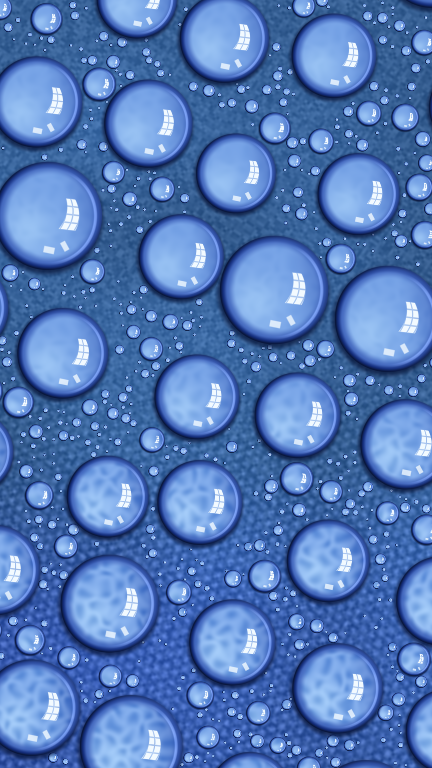
Reproduce this texture procedurally as a Shadertoy shader.

```glsl
// Water drops of many sizes with window reflections on a blue woven surface.

const vec3 NIGHT = vec3(0.03, 0.08, 0.22);
const vec3 NAVY = vec3(0.08, 0.18, 0.49);
const vec3 SLATE = vec3(0.22, 0.39, 0.605);
const vec3 COBALT = vec3(0.23, 0.37, 0.72);
const vec3 DEEP_BODY = vec3(0.33, 0.49, 0.80);
const vec3 PALE_BODY = vec3(0.46, 0.635, 0.90);
const vec3 GLINT = vec3(0.95, 0.98, 1.0);

// Drop layers, large to tiny: cell size, least radius, greatest radius, share kept
const int LAYERS = 4;
const vec4 LAYER[LAYERS] = vec4[LAYERS](
    vec4(0.274, 0.092, 0.130, 1.00),
    vec4(0.108, 0.026, 0.044, 0.85),
    vec4(0.048, 0.010, 0.021, 0.85),
    vec4(0.024, 0.003, 0.009, 0.60));

float hash(vec2 p) {
    return fract(sin(dot(p, vec2(127.1, 311.7))) * 43758.5453);
}

float noise(vec2 p) {
    vec2 i = floor(p), f = fract(p);
    f = f * f * (3.0 - 2.0 * f);
    return mix(mix(hash(i), hash(i + vec2(1, 0)), f.x),
               mix(hash(i + vec2(0, 1)), hash(i + vec2(1, 1)), f.x), f.y);
}

mat2 rotation(float a) {
    return mat2(cos(a), sin(a), -sin(a), cos(a));
}

// Drop of one staggered cell: centre, radius and presence; it stays inside its cell
vec4 dropInCell(vec2 id, vec4 layer) {
    vec2 key = id + layer.x * 371.0;
    float size = hash(key + 5.3);
    float radius = mix(layer.y, layer.z, size * size);
    vec2 jitter = vec2(hash(key + 1.7), hash(key + 9.1)) - 0.5;
    vec2 centre = (id + 0.5 + jitter * (1.0 - 2.0 * radius / layer.x)) * layer.x;
    centre.x += 0.5 * layer.x * mod(id.y, 2.0);
    return vec4(centre, radius, step(hash(key + 3.9), layer.w));
}

vec2 cellAt(vec2 p, float cell, float rowStep) {
    float row = floor(p.y / cell) + rowStep;
    return vec2(floor(p.x / cell - 0.5 * mod(row, 2.0)), row);
}

// Distance from a point to the nearest drop of all larger layers
float clearance(vec2 p, int layerCount) {
    float nearest = 1.0;
    for (int k = 0; k < layerCount; k++)
        for (int n = 0; n < 9; n++) {
            vec2 id = cellAt(p, LAYER[k].x, float(n / 3 - 1)) + vec2(n % 3 - 1, 0);
            vec4 drop = dropInCell(id, LAYER[k]);
            if (drop.w > 0.5) nearest = min(nearest, length(p - drop.xy) - drop.z);
        }
    return nearest;
}

// Offset from the closest drop in units of its radius, and that radius
vec3 closestDrop(vec2 p, int k) {
    vec3 best = vec3(9.0, 9.0, 1.0);
    for (int n = 0; n < 9; n++) {
        vec2 id = cellAt(p, LAYER[k].x, float(n / 3 - 1)) + vec2(n % 3 - 1, 0);
        vec4 drop = dropInCell(id, LAYER[k]);
        vec2 d = (p - drop.xy) / drop.z;
        if (drop.w < 0.5 || length(d) > min(1.5, length(best.xy))) continue;
        if (clearance(drop.xy, k) > drop.z * 1.1) best = vec3(d, drop.z);
    }
    return best;
}

float boxMask(vec2 q, vec2 extent, float blur) {
    vec2 m = 1.0 - smoothstep(extent - blur, extent + blur, abs(q));
    return m.x * m.y;
}

// Curved window with panes, and two small reflections beneath it
float reflections(vec2 d, float blur) {
    vec2 w = rotation(0.12) * (d - vec2(0.46, 0.02));
    w.x += 0.9 * w.y * w.y;
    vec2 bars = abs(fract(w / vec2(0.13, 0.15)) - 0.5);
    float panes = 1.0 - 0.6 * smoothstep(0.32, 0.5, max(bars.x, bars.y));
    panes = mix(panes, 0.95, smoothstep(0.05, 0.15, blur));
    float taper = 0.12 - 0.12 * w.y;
    float window = boxMask(w, vec2(taper, 0.29), blur) * panes;
    float left = boxMask(rotation(0.2) * (d - vec2(0.02, -0.63)), vec2(0.10, 0.06), blur);
    float right = boxMask(rotation(-0.5) * (d - vec2(0.31, -0.56)), vec2(0.05, 0.09), blur);
    return max(window, 0.8 * max(left, right));
}

// Three crossed waves make a lattice of round dots without a main direction
float dots(vec2 p, float period) {
    float sum = 0.0;
    for (int n = 0; n < 3; n++) {
        vec2 q = rotation(0.25 + 1.0472 * float(n)) * p;
        sum += cos(q.x * 6.2832 / period);
    }
    return sum / 1.6;
}

vec3 dropColor(vec2 d, vec2 p, float blur, float pattern) {
    float edge = length(d);
    vec3 col = mix(PALE_BODY, DEEP_BODY, smoothstep(0.2, 0.9, dot(d, vec2(0.9, 0.15))));
    vec2 glow = d + vec2(0.35, 0.25);
    col += vec3(0.13, 0.12, 0.05) * exp(-4.0 * dot(glow, glow));
    vec2 warp = 0.025 * vec2(noise(p * 32.0), noise(p * 32.0 + 17.0));
    col -= vec3(0.06, 0.05, 0.03) * pattern * dots(p + warp, 0.034);
    // Dark refracting rim, heavy at the lower left, and a light arc on the right
    float side = clamp(0.72 - 0.42 * d.x - 0.22 * d.y, 0.0, 1.0);
    float inner = mix(0.90, 0.80, side);
    col = mix(col, COBALT, 0.85 * smoothstep(inner - 0.1, inner + 0.08, edge));
    col = mix(col, NAVY, side * smoothstep(0.86, 0.95, edge));
    col = mix(col, NIGHT, side * smoothstep(0.93, 1.0, edge));
    float arc = 1.0 - smoothstep(0.01, 0.03 + blur, abs(edge - 0.88));
    col += 0.2 * arc * smoothstep(0.1, 0.8, d.x - 0.2 * d.y);
    return mix(col, GLINT, reflections(d, blur));
}

vec3 surfaceColor(vec2 p, float height, float pattern) {
    float blueGlow = (1.0 - smoothstep(0.15, 0.45, height)) * (1.0 - 0.4 * p.x);
    vec3 col = mix(SLATE, COBALT, blueGlow);
    col *= 0.91 + 0.18 * noise(p * 4.0);
    col += 0.13 * (noise(rotation(0.6) * p * 150.0) - 0.5);
    return col + vec3(0.05, 0.05, 0.06) * pattern * dots(p, 0.021);
}

void mainImage(out vec4 fragColor, in vec2 fragCoord) {
    vec2 p = fragCoord / iResolution.x;
    float pixel = 1.0 / iResolution.x;
    float height = fragCoord.y / iResolution.y;
    float pattern = 1.0 - 0.85 * smoothstep(0.3, 0.6, height);
    vec3 col = surfaceColor(p, height, pattern);

    // Tiny drops first, large ones last; the grid is tilted, the light is not
    mat2 tilt = rotation(0.3);
    for (int k = LAYERS - 1; k >= 0; k--) {
        vec3 drop = closestDrop(tilt * p + 3.0, k);
        vec2 d = drop.xy * tilt;
        float blur = pixel / drop.z;
        float shadow = 1.0 - smoothstep(0.96, 1.10, length(d + vec2(0.015, 0.045)));
        col = mix(col, NIGHT, 0.72 * shadow);
        float cover = 1.0 - smoothstep(1.0 - 0.7 * blur, 1.0 + 0.7 * blur, length(d));
        col = mix(col, dropColor(d, p, max(0.6 * blur, 0.015), pattern), cover);
    }
    fragColor = vec4(clamp(col, 0.0, 1.0), 1.0);
}
```
